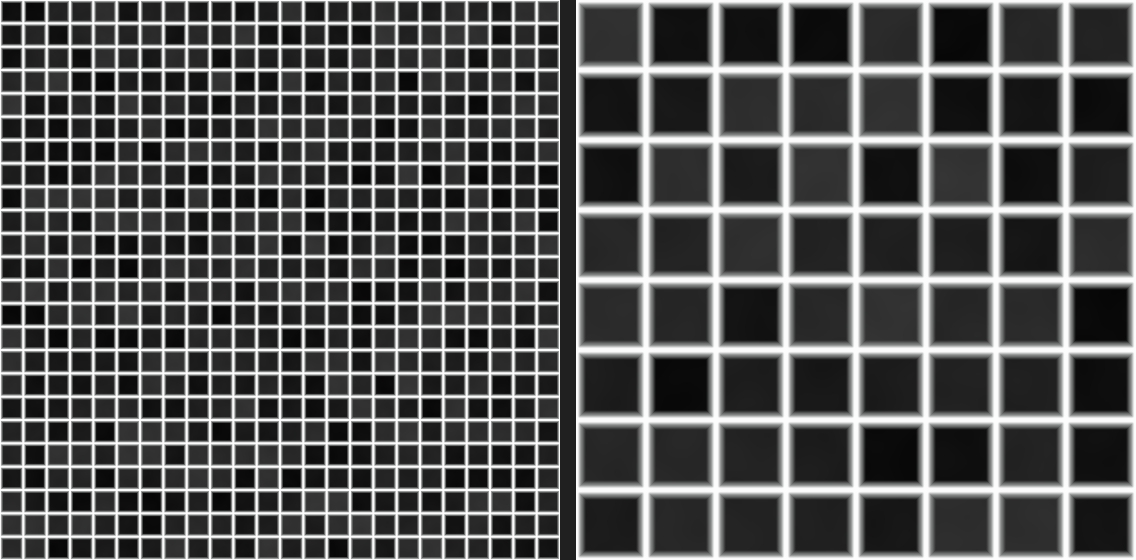
Left, the full canvas; right, a detail of the centre.
Write a WebGL 1 fragment shader that draws this texture.

```glsl
precision highp float;

// Black mosaic of small square tiles with random shades, set in white grout.
// Each tile uses a rounded-box distance: grout fades into a grey bevel, then
// into a flat dark face faintly smudged by wrapping gradient noise.

uniform vec2 u_resolution;

const float TILES = 24.0;            // repeats across and down
const float CORNER_RADIUS = 0.06;    // in tile units
const vec3 GROUT = vec3(0.99);
const vec3 BEVEL = vec3(0.495, 0.505, 0.5);
const float DARKEST = 0.03;
const float LIGHTEST = 0.205;

float hash(vec2 p) {
  vec3 q = fract(vec3(p.xyx) * 0.1031);
  q += dot(q, q.yzx + 33.33);
  return fract((q.x + q.y) * q.z);
}

// Dot product of a random unit gradient with the offset from its lattice point
float gradientDot(vec2 lattice, vec2 offset, float period) {
  float angle = 6.2832 * hash(mod(lattice, period) + 57.0);
  return dot(vec2(cos(angle), sin(angle)), offset);
}

// Gradient noise that wraps after a whole number of lattice cells
float gradientNoise(vec2 p, float period) {
  vec2 i = floor(p);
  vec2 f = p - i;
  vec2 w = f * f * f * (f * (f * 6.0 - 15.0) + 10.0);
  vec2 e = vec2(0.0, 1.0);
  float low = mix(gradientDot(i, f, period),
                  gradientDot(i + e.yx, f - e.yx, period), w.x);
  float high = mix(gradientDot(i + e, f - e, period),
                   gradientDot(i + e.yy, f - e.yy, period), w.x);
  return mix(low, high, w.y);
}

// Distance inward from the edge of a unit cell with rounded corners
float insetDistance(vec2 p, float radius) {
  vec2 q = abs(p) - (0.5 - radius);
  return radius - length(max(q, 0.0)) - min(max(q.x, q.y), 0.0);
}

// Soft step never narrower than one pixel
float softEdge(float start, float end, float pixel, float d) {
  float halfWidth = 0.5 * max(end - start, pixel);
  float middle = 0.5 * (start + end);
  return smoothstep(middle - halfWidth, middle + halfWidth, d);
}

// Flat face: one shade per tile, plus a faint smudge
vec3 faceColor(vec2 cell, vec2 uv) {
  float shade = mix(DARKEST, LIGHTEST, hash(cell + 11.0));
  float smudge = gradientNoise(uv * TILES * 2.0, TILES * 2.0);
  return vec3(shade + 0.015 * smudge);
}

void main() {
  vec2 uv = gl_FragCoord.xy / u_resolution;
  vec2 grid = uv * TILES;
  vec2 cell = floor(grid);
  float pixel = TILES / min(u_resolution.x, u_resolution.y);
  float d = insetDistance(grid - cell - 0.5, CORNER_RADIUS);

  // Layers from the face outward to the grout
  vec3 color = mix(BEVEL, faceColor(cell, uv), softEdge(0.07, 0.15, pixel, d));
  color = mix(GROUT, color, softEdge(0.015, 0.085, pixel, d));
  gl_FragColor = vec4(color, 1.0);
}
```
